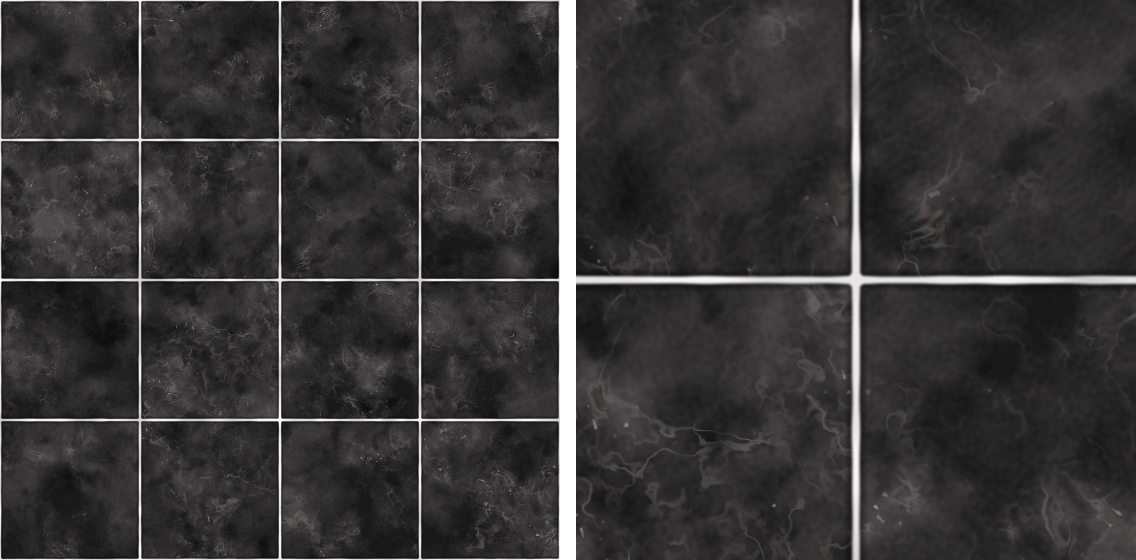
Left, the full canvas; right, a detail of the centre.
Write a WebGL 1 fragment shader that draws this texture.

```glsl
precision highp float;
// Four by four black marble tiles with thin pale grout.
// Each tile takes its own rotated patch of layered noise: dark clouds, patchy
// warped veins and mineral flecks. A rounded box distance cuts the joints.
uniform vec2 u_resolution;

const float TILES = 4.0;
const float GAP = 0.0088;   // half the joint width, in tiles
const float CORNER = 0.012; // corner radius, in tiles
const vec3 STONE_DARK = vec3(0.098, 0.095, 0.097);
const vec3 STONE_LIGHT = vec3(0.305, 0.296, 0.298);
const vec3 VEIN_GREY = vec3(0.52, 0.505, 0.505);
const vec3 VEIN_ROSE = vec3(0.49, 0.42, 0.415);
const vec3 GROUT = vec3(0.965, 0.955, 0.96);

float hash(vec2 p) {
  return fract(sin(dot(p, vec2(127.1, 311.7))) * 43758.5);
}

float noise(vec2 p) {
  vec2 i = floor(p);
  vec2 f = fract(p);
  f = f * f * (3.0 - 2.0 * f);
  return mix(mix(hash(i), hash(i + vec2(1.0, 0.0)), f.x),
             mix(hash(i + vec2(0.0, 1.0)), hash(i + vec2(1.0, 1.0)), f.x), f.y);
}

float fbm(vec2 p) {
  float sum = 0.0;
  float amp = 0.5;
  for (int i = 0; i < 5; i++) {
    sum += amp * noise(p);
    p = mat2(1.6, 1.2, -1.2, 1.6) * p + 17.3;
    amp *= 0.5;
  }
  return sum / 0.97;
}

vec2 rotate(vec2 p, float angle) {
  float c = cos(angle);
  float s = sin(angle);
  return vec2(c * p.x - s * p.y, s * p.x + c * p.y);
}

// Thin crack along the middle level of a noise field.
float vein(vec2 p, float width) {
  return 1.0 - smoothstep(0.0, width, abs(fbm(p) - 0.5));
}

float roundedBox(vec2 p, float halfSize, float radius) {
  vec2 q = abs(p) - halfSize + radius;
  return length(max(q, 0.0)) + min(max(q.x, q.y), 0.0) - radius;
}

vec3 marble(vec2 p, float richness) {
  vec2 warp = vec2(fbm(p * 4.0 + 3.1), fbm(p * 4.0 + 41.7)) - 0.5;
  vec2 w = p + 0.2 * warp;

  // Cloudy ground, paler in the patches, with fine grain
  float cloud = fbm(w * 4.0 + 9.0);
  float patches = smoothstep(0.42, 0.68, fbm(w * 3.2 + 60.0) + richness);
  float mottle = fbm(p * 13.0 + 25.0) - 0.5;
  float grain = noise(p * 85.0) - 0.5;
  float tone = 0.30 + 1.3 * (cloud - 0.5) + 0.27 * patches;
  tone += mottle * (0.25 + 0.6 * patches) + 0.17 * grain;
  vec3 color = mix(STONE_DARK, STONE_LIGHT, clamp(tone, 0.0, 1.0));

  // Broken veins, dense in the patches and rare elsewhere
  float broken = smoothstep(0.3, 0.75, noise(p * 16.0 + 5.0));
  float coarse = vein(w * 3.2 + 20.0, 0.02) * (0.18 + 0.7 * patches);
  float fine = vein(w * 7.0 + 80.0, 0.04) * (0.08 + 0.6 * patches);
  float wisps = vein(p * 13.0 + 140.0, 0.07) * 0.4 * patches;
  float strength = max(max(coarse, fine), wisps) * (0.2 + 0.8 * broken);
  float rose = smoothstep(0.45, 0.7, noise(p * 6.0 + 33.0));
  color = mix(color, mix(VEIN_GREY, VEIN_ROSE, rose), 0.62 * strength);

  // Soft dark pits and small bright mineral flecks
  float pits = smoothstep(0.58, 0.85, fbm(p * 7.0 + 120.0));
  color *= 1.0 - 0.4 * pits;
  float fleck = smoothstep(0.8, 0.97, noise(p * 55.0 + 7.0));
  fleck *= patches * smoothstep(0.55, 0.8, noise(p * 9.0 + 51.0));
  return color + 0.3 * fleck;
}

void main() {
  vec2 p = gl_FragCoord.xy / u_resolution * TILES;
  float pixel = TILES / min(u_resolution.x, u_resolution.y);
  vec2 id = floor(p);
  vec2 local = fract(p) - 0.5;

  // Individual stone patch and brightness for each tile
  float seed = hash(id + 2.7);
  vec2 offset = 30.0 * vec2(seed, hash(id + 8.3));
  vec2 q = rotate(local, 6.283 * hash(id + 5.9)) + offset;
  vec3 color = marble(q, 0.1 * (hash(id + 13.1) - 0.5));
  color *= 0.95 + 0.1 * seed;

  // Slightly uneven edge, shaded just inside the joint
  float wobble = 0.003 * (noise(p * 14.0) - 0.5);
  float edge = roundedBox(local, 0.5 - GAP, CORNER) + wobble;
  color *= 1.0 - 0.35 * smoothstep(-0.022, -0.004, edge);

  // Soft grout with mild staining along its length
  float soft = max(0.006, 0.7 * pixel);
  float joint = smoothstep(-soft, soft, edge);
  float stain = 0.84 + 0.22 * noise(p * 9.0 + 70.0);
  color = mix(color, GROUT * min(stain, 1.0), joint);

  gl_FragColor = vec4(color, 1.0);
}
```
